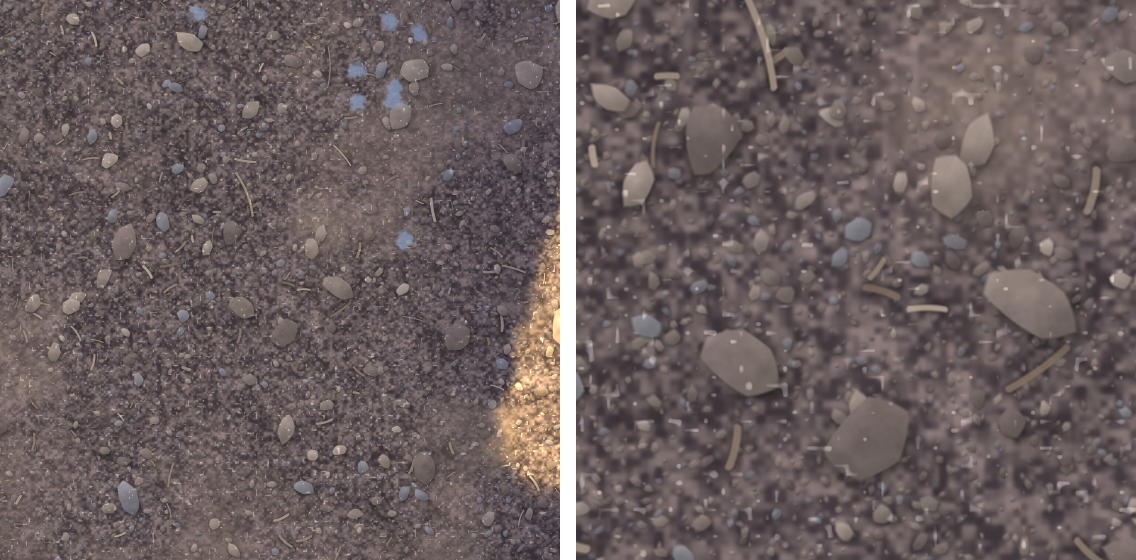
Left, the full canvas; right, a detail of the centre.
This texture is drawn by a three.js fragment shader. Its source:

```glsl
// Stony brown soil with pebbles, straw, blue powder and a sunlit corner
varying vec2 vUv;

float hash(vec2 p) {
  return fract(sin(dot(p, vec2(127.1, 311.7))) * 43758.5453);
}

float noise(vec2 p) {
  vec2 i = floor(p), f = fract(p);
  f = f * f * (3.0 - 2.0 * f);
  return mix(mix(hash(i), hash(i + vec2(1, 0)), f.x),
             mix(hash(i + vec2(0, 1)), hash(i + vec2(1, 1)), f.x), f.y);
}

float fbm(vec2 p) {
  float sum = 0.0, amp = 0.5;
  for (int i = 0; i < 5; i++) {
    sum += amp * noise(p);
    p = mat2(1.6, 1.2, -1.2, 1.6) * p + 7.3;
    amp *= 0.5;
  }
  return sum;
}

vec2 rotate(vec2 p, float a) {
  return vec2(cos(a) * p.x + sin(a) * p.y, cos(a) * p.y - sin(a) * p.x);
}

// Rounded irregular polygon of about unit radius
float stoneShape(vec2 p, float seed) {
  float d = -1.0;
  for (int i = 0; i < 6; i++) {
    float k = float(i);
    float a = (k + 0.7 * hash(vec2(seed, k))) * 1.047;
    d = max(d, dot(p, vec2(cos(a), sin(a))) - mix(0.6, 1.0, hash(vec2(k, seed + 3.0))));
  }
  return mix(d, length(p) - 0.85, 0.35);
}

// One layer of stones scattered on a jittered grid
vec3 addStones(vec3 col, vec2 uv, float cells, float density, float opacity) {
  vec2 g = uv * cells;
  for (int y = -1; y <= 1; y++)
  for (int x = -1; x <= 1; x++) {
    vec2 id = floor(g) + vec2(x, y);
    float seed = hash(id + cells);
    if (hash(id + cells * 1.7) > density) continue;
    float size = mix(0.17, 0.42, pow(hash(id + 5.1), 1.6));
    vec2 offset = g - id - vec2(hash(id + 1.3), hash(id + 2.9));
    vec2 p = rotate(offset, seed * 6.283) / size;
    p *= vec2(mix(0.7, 1.0, hash(id + 8.2)), 1.2);
    if (length(p) > 2.2) continue;
    float d = stoneShape(p, seed * 90.0);
    float below = 0.5 + 0.5 * dot(normalize(offset + 0.0001), vec2(0.4, -0.9));
    col *= 1.0 - 0.45 * opacity * below * exp(-max(d, 0.0) * 5.0);

    vec3 stone = mix(vec3(0.43, 0.38, 0.37), vec3(0.68, 0.62, 0.58), hash(id + 4.4));
    stone = mix(stone, vec3(0.50, 0.51, 0.56), 0.8 * step(0.8, hash(id + 6.6)));
    stone *= 0.99 + 0.17 * dot(offset / size, vec2(-0.4, 0.9));
    stone *= 0.86 + 0.28 * fbm(uv * 90.0 + seed * 40.0);
    float cover = 1.0 - smoothstep(-0.0013, 0.0013, d * size / cells);
    col = mix(col, stone, cover * opacity);
  }
  return col;
}

// Thin dry stalks, slightly bent
vec3 addStraw(vec3 col, vec2 uv, float cells, float density) {
  vec2 g = uv * cells;
  for (int y = -1; y <= 1; y++)
  for (int x = -1; x <= 1; x++) {
    vec2 id = floor(g) + vec2(x, y);
    if (hash(id + cells * 2.3) > density) continue;
    vec2 p = g - id - vec2(hash(id + 3.7), hash(id + 9.1));
    p = rotate(p, hash(id + 0.6) * 6.283);
    p.y += 0.25 * p.x * p.x;
    float halfLength = mix(0.15, 0.5, hash(id + 7.7));
    p.x = max(abs(p.x) - halfLength, 0.0);
    float d = length(p) / cells - mix(0.0008, 0.0026, hash(id + 5.5));
    col *= 1.0 - 0.25 * exp(-max(d, 0.0) * 350.0);
    vec3 straw = mix(vec3(0.50, 0.43, 0.37), vec3(0.76, 0.69, 0.62), hash(id + 2.2));
    col = mix(col, straw, 0.85 * (1.0 - smoothstep(-0.001, 0.0012, d)));
  }
  return col;
}

void main() {
  vec2 uv = vUv;

  // Crumbly soil with paler dusty areas
  float grit = 0.5 * noise(uv * 120.0) + 0.5 * noise(uv * 230.0 + 9.0);
  float patches = fbm(uv * 5.0 + 2.0);
  float dust = smoothstep(0.42, 0.68, patches + 0.12 * (fbm(uv * 30.0) - 0.5));
  vec3 col = mix(vec3(0.25, 0.215, 0.235), vec3(0.53, 0.465, 0.46), smoothstep(0.1, 0.95, grit));
  col = mix(col, vec3(0.50, 0.435, 0.41) * (0.86 + 0.28 * grit), 0.75 * dust);
  col *= 0.82 + 0.36 * fbm(uv * 22.0 + 4.0);

  // Stones from grains to pebbles, and straw
  col = addStones(col, uv, 120.0, 0.5 - 0.25 * dust, 0.6);
  col = addStones(col, uv, 64.0, 0.36 - 0.16 * dust, 0.75);
  col = addStraw(col, uv, 34.0, 0.1);
  col = addStones(col, uv, 30.0, 0.24, 0.9);
  col = addStraw(col, uv, 12.0, 0.09);
  col = addStones(col, uv, 13.0, 0.16, 0.95);
  col += 0.22 * smoothstep(0.82, 0.97, noise(uv * 190.0 + 31.0));

  // Clusters of blue powder, mostly upper right
  for (int i = 0; i < 8; i++) {
    float k = float(i);
    vec2 spot = vec2(0.6 + 0.16 * hash(vec2(k, 1.0)), mix(0.38, 0.97, sqrt(hash(vec2(k, 6.0)))));
    if (i == 0) spot = vec2(0.355, 0.975);
    float near = exp(-dot(uv - spot, uv - spot) * 2800.0);
    float powder = smoothstep(0.5, 0.75, near * 0.6 + 0.6 * fbm(uv * 75.0 + k));
    col = mix(col, vec3(0.56, 0.63, 0.75), 0.75 * powder * smoothstep(0.05, 0.4, near));
  }

  // Cool shade toward the right, then the warm sunlit wedge
  col *= mix(vec3(1.0), vec3(0.84, 0.85, 0.92), smoothstep(0.62, 0.95, uv.x + 0.2 * (uv.y - 0.5)));
  float ragged = 0.06 * (fbm(uv * 18.0) - 0.5);
  float sun = smoothstep(-0.015, 0.03, uv.x - 1.0 + (0.69 - uv.y) * 0.27 + ragged);
  sun *= smoothstep(0.11, 0.18, uv.y + 0.6 * (uv.x - 0.95) + ragged);
  float furrows = 0.75 + 0.5 * fbm(uv * vec2(28.0, 45.0));
  col = mix(col, col * vec3(2.2, 1.97, 1.42) * furrows, sun);

  gl_FragColor = vec4(col, 1.0);
}
```
